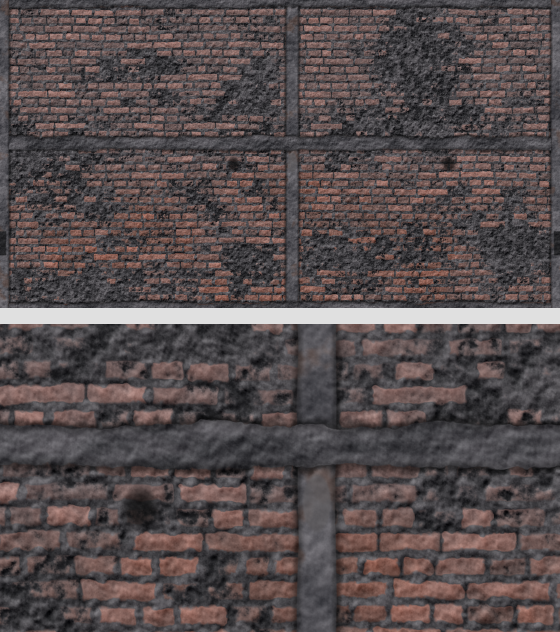
Top: the whole. Bottom: its middle third, enlarged.
Give the GLSL for this texture, as a WebGL 2 fragment shader.

```glsl
#version 300 es
precision highp float;
uniform vec2 u_resolution;
out vec4 outColor;

float hash(vec2 cell) {
  vec3 v = fract(cell.xyx * 0.1031);
  v += dot(v, v.yzx + 33.33);
  return fract((v.x + v.y) * v.z);
}

float noise(vec2 p) {
  vec2 i = floor(p), f = fract(p);
  f = f * f * (3.0 - 2.0 * f);
  return mix(mix(hash(i), hash(i + vec2(1, 0)), f.x),
             mix(hash(i + vec2(0, 1)), hash(i + vec2(1, 1)), f.x), f.y);
}

float fbm(vec2 p) {
  float sum = 0.0, amp = 0.53;
  for (int i = 0; i < 4; i++) {
    sum += amp * noise(p);
    p = mat2(1.6, 1.2, -1.2, 1.6) * p + 17.3;
    amp *= 0.5;
  }
  return sum;
}

float boxDistance(vec2 p, vec2 halfSize) {
  vec2 d = abs(p) - halfSize;
  return length(max(d, 0.0)) + min(max(d.x, d.y), 0.0);
}

// Soot patches: centre and radii
const vec4 patches[9] = vec4[9](
  vec4(0.13, 0.50, 0.28, 0.10), vec4(0.45, 0.80, 0.16, 0.07),
  vec4(1.34, 0.80, 0.13, 0.18), vec4(1.34, 0.58, 0.32, 0.08),
  vec4(1.66, 0.18, 0.25, 0.09), vec4(1.13, 0.17, 0.13, 0.08),
  vec4(0.80, 0.70, 0.10, 0.07), vec4(0.28, 0.05, 0.32, 0.06),
  vec4(0.83, 0.12, 0.09, 0.11));

float sootAmount(vec2 p) {
  float soot = 0.0;
  for (int i = 0; i < 9; i++) {
    vec2 v = (p - patches[i].xy) / patches[i].zw;
    soot = max(soot, exp(-dot(v, v)));
  }
  return 0.85 * soot + 1.3 * (fbm(p * 6.0) - 0.46);
}

float jointAt(float column, float row) {
  return column + 0.36 * (hash(vec2(column + 40.0, row + 7.0)) - 0.5);
}

// Alternating courses of long and short bricks: distance, brick hash, height in course
vec3 brickCourse(vec2 q) {
  float row = floor(q.y);
  float width = mod(row, 2.0) < 0.5 ? 3.15 : 1.68;
  float u = q.x / width + hash(vec2(row, 3.0));
  float column = floor(u);
  if (u < jointAt(column, row)) column -= 1.0;
  else if (u > jointAt(column + 1.0, row)) column += 1.0;
  float left = jointAt(column, row), right = jointAt(column + 1.0, row);
  vec2 local = vec2((u - 0.5 * (left + right)) * width, fract(q.y) - 0.5);
  vec2 halfSize = vec2(0.5 * (right - left) * width - 0.2, 0.27);
  return vec3(boxDistance(local, halfSize) - 0.07, hash(vec2(column + 91.0, row)), local.y);
}

void main() {
  vec2 p = gl_FragCoord.xy / u_resolution.y;
  float pixel = 1.0 / u_resolution.y;
  float aspect = u_resolution.x / u_resolution.y;
  float grain = fbm(p * 85.0);
  float relief = grain - fbm((p + vec2(-0.002, 0.004)) * 85.0);
  float broad = fbm(p * 14.0 + 5.0);
  float soot = sootAmount(p);

  // Mortar and smeared render
  vec3 color = mix(vec3(0.15, 0.15, 0.16), vec3(0.35, 0.34, 0.355),
                   clamp(0.5 + 1.7 * (grain - 0.5) + 0.8 * (broad - 0.5), 0.0, 1.0));

  // Bricks, chipped and partly buried
  vec2 q = p * 37.8 + vec2(0.0, 0.2 + 0.25 * (noise(p * 9.0) - 0.5));
  vec3 brick = brickCourse(q);
  float soft = max(0.06, 19.0 * pixel);
  float face = 1.0 - smoothstep(-soft, soft, brick.x + 0.4 * (grain - 0.5));
  face *= smoothstep(-0.1, 0.15, 0.16 + 0.7 * brick.y + 0.8 * (grain - 0.5) - soot);
  vec3 clay = mix(vec3(0.33, 0.30, 0.305), vec3(0.58, 0.44, 0.415),
                  clamp(0.15 + 0.8 * brick.y + 0.9 * (grain - 0.5) - 0.5 * soot, 0.0, 1.0));
  float lower = 1.0 - smoothstep(0.40, 0.50, p.y);
  float rust = lower * smoothstep(0.48, 0.75, fbm(p * 5.0 + 31.0));
  clay = mix(clay, clay * vec3(1.05, 0.90, 0.82), 0.35 * lower + 0.6 * rust);
  color = mix(color, clay * (1.0 + 0.3 * brick.z), face);
  color += 0.38 * relief;

  // Two knocked-out holes under the beam
  for (int i = 0; i < 2; i++) {
    vec2 v = p - vec2(0.76 + 0.695 * float(i), 0.466);
    float hole = length(v) - 0.017 - 0.025 * (broad - 0.5);
    color *= mix(0.4, 1.0, smoothstep(-0.006, 0.012, hole));
  }

  // Posts at the sides and centre
  float side = min(p.x, aspect - p.x);
  float middle = abs(p.x - 0.949) - 0.021;
  float post = min(middle, side - 0.030) + 0.006 * (broad - 0.5);
  color *= mix(0.55, 1.0, smoothstep(0.0, 0.009, post));
  vec3 steel = mix(vec3(0.22, 0.22, 0.24), vec3(0.45, 0.44, 0.46),
                   clamp(0.5 + 1.5 * (broad - 0.5) + 0.8 * (grain - 0.5), 0.0, 1.0));
  steel = mix(steel, vec3(0.36, 0.28, 0.25), 0.6 * smoothstep(0.58, 0.75, fbm(p * 24.0)));
  steel *= mix(0.65, 1.0, smoothstep(0.0, 0.008, -post));
  color = mix(color, steel + 0.15 * relief, 1.0 - smoothstep(-pixel, pixel, post));

  // Smooth worn patch below the crossing
  float scar = length((p - vec2(0.949, 0.473)) / vec2(0.015, 0.031)) - 1.0;
  color = mix(color, vec3(0.37, 0.36, 0.37) + 0.1 * relief, 0.8 * (1.0 - smoothstep(-0.12, 0.12, scar)));

  // Ragged beams crossing the panels
  float beam = min(abs(p.y - 0.534) - 0.021, min(p.y - 0.017, 1.0 - p.y - 0.023));
  beam += 0.018 * (broad - 0.5) + 0.008 * (grain - 0.5);
  float inside = smoothstep(0.028, 0.031, side);
  color *= mix(1.0, mix(0.5, 1.0, smoothstep(0.0, 0.010, beam)), inside);
  vec3 render = mix(vec3(0.21, 0.21, 0.225), vec3(0.41, 0.40, 0.42),
                    clamp(0.45 + 1.6 * (fbm(p * vec2(18.0, 45.0)) - 0.5) - 0.2 * soot, 0.0, 1.0));
  render *= mix(0.75, 1.0, smoothstep(0.0, 0.010, -beam));
  color = mix(color, render + 0.35 * relief, inside * (1.0 - smoothstep(-pixel, pixel, beam)));

  // Dark brackets on the outer posts
  float bracket = boxDistance(vec2(side, p.y - 0.21), vec2(0.017, 0.036)) - 0.003;
  color = mix(color, vec3(0.14, 0.14, 0.15) + 0.2 * relief, 1.0 - smoothstep(-pixel, pixel, bracket));

  outColor = vec4(clamp(color, 0.0, 1.0), 1.0);
}
```
